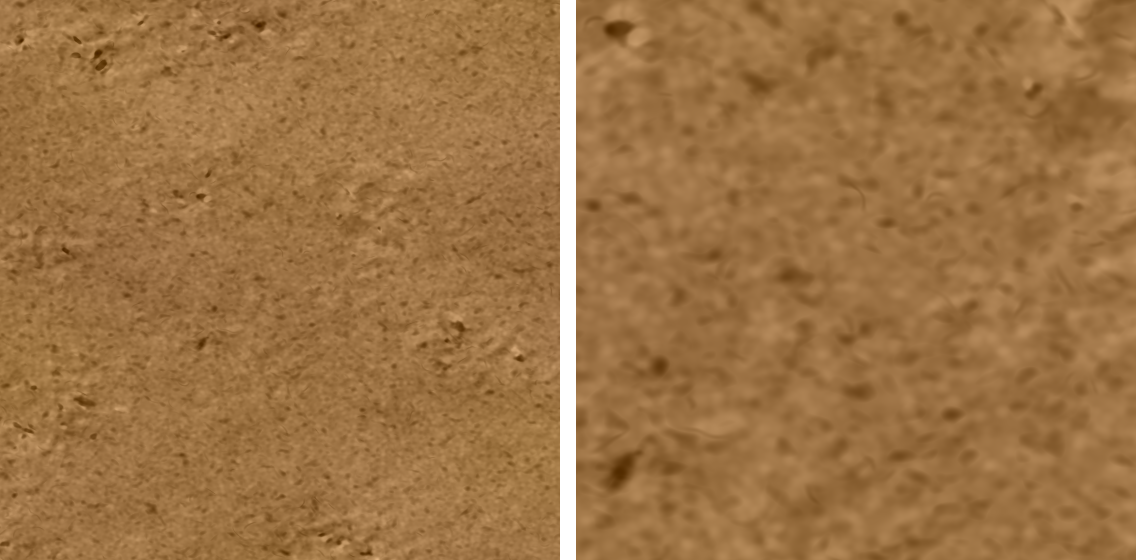
Left: the whole. Right: its middle third, enlarged.
Write a WebGL 2 fragment shader that draws this texture.

```glsl
#version 300 es
precision highp float;
// Dry, sandy earth: a warm base with broad uneven stains and crisp grain,
// clods lit from the upper left, and clustered ragged pits and broken cracks.
// All irregularity comes from jittered cells and layered sines.

#define EARTH vec3(0.614, 0.449, 0.264)
#define STAIN 0.042
#define GRAIN 0.050
#define SPECK 0.120
#define RELIEF 0.150
#define PIT_CELLS 27.0
#define PIT_DEPTH 0.19
#define LIP_LIGHT 0.09
#define CRACK_CELLS 36.0
#define CRACK_DEPTH 0.080
#define LIGHT_DIR vec2(-0.6, 0.8)

uniform vec2 u_resolution;
out vec4 fragColor;

vec3 hash3(vec2 cell) {
    vec3 q = fract((cell.xyx + 71.0) * vec3(0.1031, 0.1030, 0.0973));
    q += dot(q, q.yxz + 33.33);
    return fract((q.xxy + q.yzz) * q.zyx);
}

mat2 rotation(float a) {
    return mat2(cos(a), sin(a), -sin(a), cos(a));
}

// Cellular noise: one soft bump of random sign and strength per cell
float bumps(vec2 p) {
    vec2 base = floor(p);
    float sum = 0.0;
    for (int j = -1; j <= 1; j++)
    for (int i = -1; i <= 1; i++) {
        vec2 cell = base + vec2(i, j);
        vec3 rnd = hash3(cell);
        vec2 d = p - cell - rnd.xy;
        float k = max(1.0 - dot(d, d), 0.0);
        sum += (rnd.z * 2.0 - 1.0) * k * k;
    }
    return sum;
}

// Layered sines that bend straight features
vec2 wobble(vec2 p) {
    return sin(p.yx * vec2(47.0, 39.0) + 2.0 * sin(p * 23.0))
         + 0.5 * sin(p.yx * vec2(113.0, 97.0) + p * 61.0);
}

float clodHeight(vec2 p) {
    return bumps(p * vec2(22.0, 33.0)) + 0.6 * bumps(p * vec2(50.0, 68.0) + 9.0);
}

// x: shaded hollow, y: lit lip beside it
vec2 pits(vec2 p, float density, float ragged) {
    vec2 g = p * PIT_CELLS, base = floor(g), result = vec2(0.0);
    for (int j = -1; j <= 1; j++)
    for (int i = -1; i <= 1; i++) {
        vec2 cell = base + vec2(i, j);
        vec3 place = hash3(cell + 13.0), shape = hash3(cell + 57.0);
        float strength = smoothstep(0.0, 0.25, density - place.z);
        float radius = mix(0.18, 0.48, shape.x * shape.x);
        mat2 turn = rotation((shape.y - 0.5) * 1.8);
        vec2 d = g - cell - place.xy;
        vec2 lipOffset = LIGHT_DIR * radius * (shape.z > 0.5 ? 0.8 : -0.8);
        float hollow = length(turn * d * vec2(1.0, 1.6)) / radius + ragged;
        float lip = length(turn * (d - lipOffset) * vec2(1.0, 1.5)) / radius - ragged;
        result = max(result, strength * vec2(smoothstep(1.15, 0.2, hollow),
                                             smoothstep(1.1, 0.2, lip)));
    }
    return result;
}

// Short crooked cracks, kinked and broken by the grain
float cracks(vec2 p, float density, float kink) {
    vec2 g = p * CRACK_CELLS, base = floor(g);
    float result = 0.0;
    for (int j = -1; j <= 1; j++)
    for (int i = -1; i <= 1; i++) {
        vec2 cell = base + vec2(i, j);
        vec3 place = hash3(cell + 101.0), shape = hash3(cell + 151.0);
        vec2 d = rotation((shape.x - 0.4) * 2.2) * (g - cell - place.xy);
        d.y += (shape.y - 0.5) * 2.0 * d.x * d.x + 0.16 * kink;
        float halfLength = mix(0.2, 0.6, shape.z);
        float line = smoothstep(0.13, 0.0, abs(d.y))
                   * smoothstep(halfLength, halfLength * 0.3, abs(d.x));
        result = max(result, line * smoothstep(0.0, 0.4, density - place.z));
    }
    return result;
}

void main() {
    vec2 p = gl_FragCoord.xy / u_resolution;
    vec2 bent = p + 0.004 * wobble(p);

    // Rough patches carry most of the clods, pits and cracks
    float patches = bumps(bent * vec2(5.0, 8.0) + 3.0) + 0.6 * bumps(bent * vec2(12.0, 17.0) + 31.0);
    float rough = smoothstep(-0.25, 0.8, patches);

    // Broad stains and crisp grain
    float stain = bumps(bent * vec2(3.0, 6.0) + 20.0)
                + 0.6 * bumps(bent * vec2(9.0, 15.0) + 40.0);
    float coarse = bumps(bent * vec2(76.0, 98.0));
    float fine = bumps(p * vec2(150.0, 180.0));
    float tone = STAIN * stain + GRAIN * (0.45 * coarse + fine);
    tone -= SPECK * max(bumps(bent * vec2(92.0, 128.0) + 5.0) - 0.3, 0.0);

    // Lit clods
    vec2 lightStep = 0.004 * LIGHT_DIR;
    float slope = clodHeight(bent - lightStep) - clodHeight(bent + lightStep);
    tone += RELIEF * clamp(slope, -0.6, 0.6) * mix(0.2, 1.0, rough);

    // Hollows and cracks
    vec2 pit = pits(bent, mix(0.04, 0.52, rough), 0.6 * coarse + 0.2 * fine);
    tone += LIP_LIGHT * pit.y * (1.0 - pit.x) - PIT_DEPTH * pit.x;
    tone -= CRACK_DEPTH * cracks(bent, mix(0.35, 0.9, rough), coarse) * (0.75 + 0.5 * fine);

    // Ochre to dusty tint
    float tint = bumps(bent * vec2(4.0, 5.0) + 80.0);
    vec3 color = EARTH + tone * vec3(1.0, 0.96, 0.93) + tint * vec3(0.002, -0.001, 0.014);
    fragColor = vec4(clamp(color, 0.0, 1.0), 1.0);
}
```
